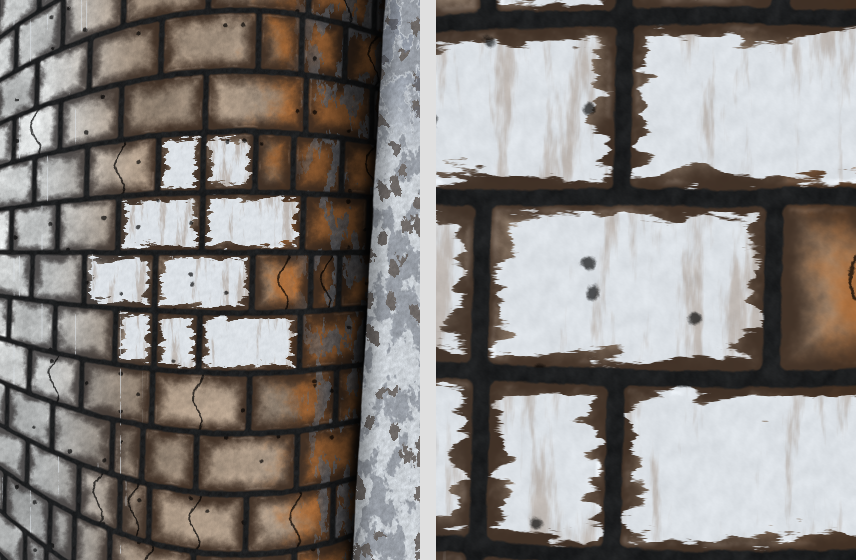
Left, the full canvas; right, a detail of the centre.
Write a WebGL 2 fragment shader that draws this texture.

```glsl
#version 300 es
precision highp float;
// Sooty glazed brickwork on a rounded corner, with scraped white bricks and a peeling pole.
uniform vec2 u_resolution;
out vec4 fragColor;

float hash(vec2 p) {
    return fract(sin(dot(p, vec2(127.1, 311.7))) * 4375.85);
}

// Layered, rotated sines: roughly -1 to 1
float grime(vec2 p) {
    float sum = 0.0, amp = 0.5;
    for (int i = 0; i < 6; i++) {
        p = mat2(0.8, 0.6, -0.6, 0.8) * p * 1.75 + 1.7;
        sum += amp * sin(p.x + 1.4 * sin(p.y * 1.3)) * cos(p.y + sin(p.x * 0.7));
        amp *= 0.65;
    }
    return sum;
}

// Cellular noise: distance to the nearest point, and that point's random value
vec2 cells(vec2 p) {
    vec2 best = vec2(9.0, 0.0);
    for (int j = -1; j <= 1; j++)
        for (int i = -1; i <= 1; i++) {
            vec2 id = floor(p) + vec2(i, j);
            float r = hash(id);
            float d = length(id + vec2(r, hash(id + 7.3)) - p);
            if (d < best.x) best = vec2(d, r);
        }
    return best;
}

float roundBox(vec2 p, vec2 halfSize, float radius) {
    vec2 d = abs(p) - halfSize + radius;
    return length(max(d, 0.0)) + min(max(d.x, d.y), 0.0) - radius;
}

vec3 wall(vec2 q, float px) {
    float n = grime(q * 16.0), fine = grime(q * 75.0);

    // Courses swell towards the corner, bricks narrow away from it
    float pitch = 0.144 - 0.128 * (q.x - 0.57) * (q.x - 0.57);
    float v = (q.y - 0.601) / pitch + 0.015 * n;
    float row = floor(v);
    float t = q.x + 0.035 * (q.y * 0.75 - 0.45) - 0.6 + 0.001 * n;
    float bend = t < 0.0 ? 19.0 : 57.0;
    float width = 1.0 / (4.0 + bend * t * t);
    float shift = 0.5 * (1.0 - mod(row, 2.0));
    float u = 3.49 + 4.0 * t + bend * t * t * t / 3.0 - shift;
    float col = floor(u), f = u - col;
    float centre = col + shift + 0.5;
    float tone = hash(vec2(col, row) + 3.0);

    // Some bricks are cut in two
    float cut = 0.35 + 0.3 * tone, lo = 0.0, hi = 1.0;
    bool upperCut = row <= 0.0 && shift > 0.0 && (col == 3.0 || (row == -2.0 && col == 2.0));
    bool lowerCut = row > 0.0 && row != 2.0 && col == floor(3.3 - 0.4 * row);
    if (upperCut || lowerCut) {
        if (f < cut) hi = cut; else lo = cut;
    }
    vec2 local = vec2((f - 0.5 * (lo + hi)) * width, (fract(v) - 0.5) * pitch);
    vec2 halfSize = 0.5 * vec2((hi - lo) * width, pitch) - 0.044 * pitch;
    float sd = roundBox(local, halfSize, 0.006) + 0.0012 * fine;
    float depth = -sd;

    // Glaze: pale grey, then beige, then rusty round the corner
    vec3 glaze = mix(vec3(0.80, 0.81, 0.81), vec3(0.64, 0.57, 0.50), smoothstep(0.08, 0.36, q.x));
    glaze *= 1.0 - 0.14 * smoothstep(0.65, 1.1, q.y) * smoothstep(0.5, 0.1, q.x);
    float rust = smoothstep(0.58, 0.70, q.x + 0.05 * n - 0.05 * smoothstep(0.8, 1.0, q.y));
    glaze = mix(glaze, vec3(0.61, 0.39, 0.21), rust);
    glaze *= 0.86 + 0.22 * tone + 0.10 * n + 0.07 * fine;

    // Soot creeping in from the edges
    float reach = mix(0.017, 0.042, smoothstep(0.04, 0.4, q.x));
    float soot = 1.0 - smoothstep(0.0, reach, depth + 0.012 * n + 0.003 * fine);
    vec3 sootColor = mix(vec3(0.27, 0.26, 0.26), vec3(0.22, 0.16, 0.12), smoothstep(0.1, 0.4, q.x));
    vec3 c = mix(glaze, sootColor, 0.9 * soot);

    // Blue-grey flakes of old paint on the turned side
    float flakes = smoothstep(0.12, 0.25, grime(q * vec2(30.0, 13.0))) * smoothstep(0.66, 0.80, q.x);
    c = mix(c, vec3(0.38, 0.40, 0.43) + 0.08 * fine, 0.8 * flakes);

    // White bricks with ragged, brushed borders
    float span = row < -1.0 ? 0.5 : 0.95;
    if (row >= -2.0 && row <= 1.0 && abs(centre - 2.9) < span) {
        float brush = grime(q * vec2(18.0, 75.0));
        float paint = smoothstep(-0.001, 0.003, depth - 0.010 + 0.017 * brush);
        float thin = smoothstep(0.0, 0.8, grime(q * vec2(50.0, 9.0)) + 0.5 * (f - 0.5));
        vec3 white = mix(vec3(0.86, 0.88, 0.90), vec3(0.68, 0.63, 0.59), 0.65 * thin);
        c = mix(c, white + 0.03 * fine, paint);
    }

    // Pits, hairline cracks and pale drips
    vec2 pit = cells(q * 24.0);
    c *= 1.0 - 0.65 * smoothstep(0.16, 0.07, pit.x + 0.06 * fine) * step(0.87, pit.y);
    float crack = abs(local.x - 0.012 * sin(local.y * 55.0 + tone * 6.0) - 0.003 * fine);
    c *= 1.0 - 0.7 * smoothstep(0.0015 + px, 0.0005, crack) * step(0.84, tone);
    float lane = q.x * 75.0;
    float drip = step(0.88, hash(vec2(floor(lane), row))) * smoothstep(0.14, 0.04, abs(fract(lane) - 0.5));
    drip *= smoothstep(0.36, 0.28, q.x) * smoothstep(0.0, 0.3, n + 0.2);
    c = mix(c, vec3(0.84, 0.86, 0.88), 0.65 * drip);

    // Dark joints with a faint worn lip
    vec3 mortar = vec3(0.11, 0.115, 0.12) + 0.035 * fine;
    c += 0.07 * smoothstep(0.004, 0.0, abs(depth - 0.005)) * smoothstep(0.0, 0.5, n);
    c = mix(mortar, c, smoothstep(-px, px + 0.001, depth));
    return c * mix(1.0, 0.38, smoothstep(0.72, 0.88, q.x));
}

vec3 pole(vec2 q, float across) {
    float n = grime(q * vec2(22.0, 13.0)), fine = grime(q * 90.0);
    vec2 chip = cells(q * vec2(34.0, 24.0) + 0.5 * n);
    vec3 c = mix(vec3(0.77, 0.79, 0.81), vec3(0.57, 0.59, 0.62), smoothstep(-0.1, 0.15, n));
    c = mix(c, vec3(0.42, 0.40, 0.39), smoothstep(0.48, 0.40, chip.x + 0.2 * fine) * step(0.76, chip.y));
    c = mix(c, vec3(0.40, 0.43, 0.49), 0.6 * smoothstep(0.45, 0.1, q.y) * smoothstep(0.0, 0.2, -n));
    c *= 1.0 + 0.10 * fine;
    return c * mix(0.72, 1.03, smoothstep(0.0, 0.05, across));
}

void main() {
    vec2 p = gl_FragCoord.xy / u_resolution;
    vec2 q = vec2(p.x, (1.0 - p.y) * 4.0 / 3.0);
    float px = 1.0 / u_resolution.x;
    float across = q.x - 0.917 + 0.058 * q.y + 0.002 * grime(q * 9.0);
    vec3 c = wall(q, px) * mix(1.0, 0.3, smoothstep(-0.035, 0.0, across));
    c = mix(c, pole(q, across), smoothstep(-px, px, across));
    fragColor = vec4(clamp(c, 0.0, 1.0), 1.0);
}
```
